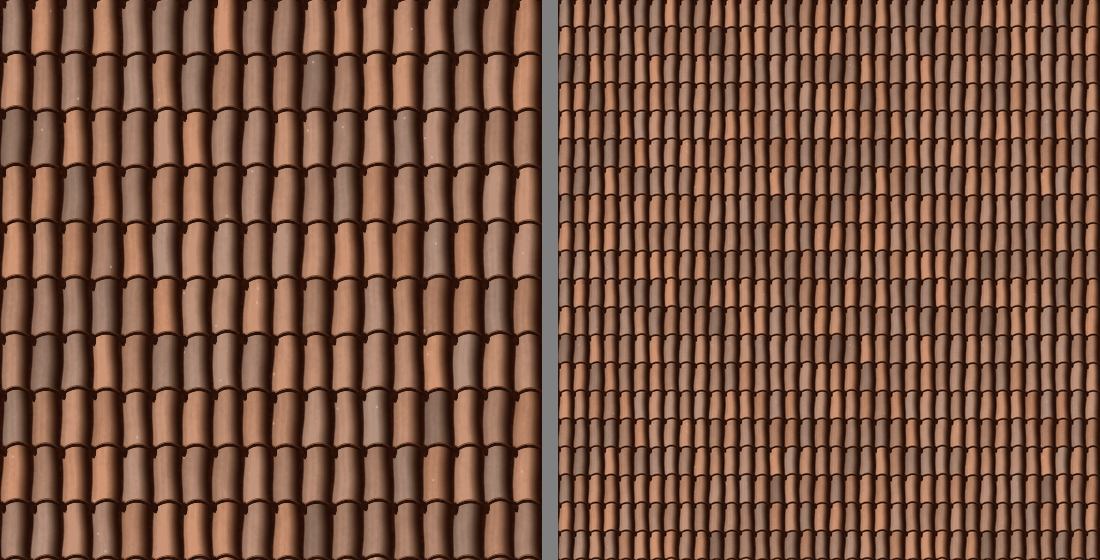
Left: one tile. Right: repeated 2 by 2.
Reproduce this texture procedurally as a Shadertoy shader.

```glsl
// Clay roof: columns of rounded, tapering barrel tiles in overlapping rows.
// Each cell is shaded across its curve, then cut by an arched lip, a gap and
// a cast shadow; hashes tint the tiles, sines and cellular noise weather them.

const vec2 TILES = vec2(18.0, 10.0);         // repeats across and down
const vec3 DEEP = vec3(0.14, 0.05, 0.02);    // gaps and cast shadow
const vec3 UMBER = vec3(0.36, 0.24, 0.17);   // shaded flank
const vec3 SUNLIT = vec3(0.78, 0.605, 0.505); // lit crown
const vec3 RIM = vec3(0.42, 0.25, 0.16);     // cut edge of the lip
const vec3 COOL = vec3(0.90, 0.94, 0.99);    // greyish firing
const vec3 WARM = vec3(1.06, 0.97, 0.89);    // orange firing
const vec3 DUST = vec3(0.83, 0.74, 0.67);
const float UMBER_LEVEL = 0.35;              // light level that gives UMBER
const float ARCH = 0.072;                    // lip height, in tile lengths
const float LIP_SHADOW = 0.036;
const float RIM_WIDTH = 0.022;
const float WOBBLE = 0.030;                  // unevenness of the laying
const float TAU = 6.2831853;

float hash(vec2 p) {
    vec3 q = fract(vec3(p.xyx) * vec3(0.1031, 0.1030, 0.0973));
    q += dot(q, q.yzx + 33.33);
    return fract((q.x + q.y) * q.z);
}

// Wrapped cellular noise: x = distance to nearest point, y = its random value
vec2 cellular(vec2 p, vec2 period) {
    vec2 base = floor(p), nearest = vec2(9.0, 0.0);
    for (int j = -1; j <= 1; j++)
    for (int i = -1; i <= 1; i++) {
        vec2 cell = base + vec2(i, j);
        vec2 id = mod(cell, period);
        vec2 point = cell + vec2(hash(id + 7.3), hash(id + 51.7));
        float d = length(p - point);
        if (d < nearest.x) nearest = vec2(d, hash(id + 93.1));
    }
    return nearest;
}

// Layered sines with whole periods over the canvas
vec2 layingWobble(vec2 uv) {
    vec2 a = uv * TAU;
    return vec2(sin(3.0 * a.y + 5.0 * a.x) + 0.6 * sin(10.0 * a.y + 2.0 * a.x),
                sin(7.0 * a.x + 2.0 * a.y) + 0.7 * sin(4.0 * a.x - 3.0 * a.y + 1.0));
}

// Height of the lip across a tile: low shelf at the left, then an arch
float lipHeight(float u) {
    float a = clamp((u - 0.17) / 0.80, 0.0, 1.0);
    float shelf = 0.4 * (1.0 - smoothstep(0.08, 0.20, u));
    return ARCH * (4.0 * a * (1.0 - a) + shelf);
}

vec3 clayRamp(float light) {
    vec3 dark = mix(DEEP, UMBER, clamp(light / UMBER_LEVEL, 0.0, 1.0));
    return mix(dark, SUNLIT, clamp((light - UMBER_LEVEL) / (1.0 - UMBER_LEVEL), 0.0, 1.0));
}

void mainImage(out vec4 fragColor, in vec2 fragCoord) {
    vec2 uv = fragCoord / iResolution.xy;
    vec2 aa = TILES / iResolution.xy;
    vec2 p = uv * TILES + WOBBLE * vec2(1.0, 0.35) * layingWobble(uv);

    // Tile coordinates: u across, v up from the lip
    float u = fract(p.x), column = floor(p.x);
    float drop = 0.03 * (hash(vec2(mod(column, TILES.x), 4.0)) - 0.5);
    float y = p.y - lipHeight(u) - drop;
    float v = fract(y);
    vec2 id = mod(vec2(column, floor(y)), TILES);
    float kind = hash(id + 11.0), tone = hash(id + 37.0), shift = hash(id + 71.0);

    // Light over the curved surface, narrowing towards the covered end
    float left = mix(0.045, 0.085, v) + 0.025 * (shift - 0.5);
    float right = mix(0.99, 0.95, v) + 0.03 * (shift - 0.5);
    float light = 1.0 - smoothstep(0.46, right, u);
    light *= mix(0.80, 1.0, smoothstep(0.10, 0.32, u));
    light *= mix(1.02, 0.93, v);

    // Weathering: lengthwise streaks, blotches and grain
    float streak = sin(u * 31.0 + shift * TAU + 0.8 * sin(v * 5.0 + tone * TAU))
                 + 0.6 * sin(u * 67.0 + kind * TAU + v * 1.5);
    vec2 blotch = cellular(uv * TILES * vec2(2.0, 3.0), TILES * vec2(2.0, 3.0));
    vec2 grain = cellular(uv * TILES * vec2(9.0, 16.0), TILES * vec2(9.0, 16.0));
    light *= 1.0 + 0.018 * streak + 0.05 * (0.5 - blotch.x) + 0.05 * (grain.y - 0.5);

    // Firing differences from tile to tile
    light *= mix(0.87, 1.05, tone) - 0.10 * step(0.9, kind);
    vec3 color = clayRamp(light) * mix(COOL, WARM, step(kind, 0.9) * kind);

    // Rare pale specks on the lit clay
    float speck = step(0.95, blotch.y) * (1.0 - smoothstep(0.04, 0.10, blotch.x));
    color = mix(color, DUST, 0.6 * speck * smoothstep(0.3, 0.7, light));

    // Cut edge of the lip
    float rim = 1.0 - smoothstep(RIM_WIDTH, RIM_WIDTH + aa.y, v);
    color = mix(color, RIM * mix(0.6, 1.0, light), 0.75 * rim);

    // Gap at both sides, shadow line under the lip, shadow pocket at the left
    float gap = 1.0 - smoothstep(left - 0.5 * aa.x, left + 0.02 + aa.x, u);
    gap = max(gap, smoothstep(right - aa.x, right + 0.01, u));
    float line = smoothstep(1.0 - LIP_SHADOW - aa.y, 1.0 - LIP_SHADOW, v);
    line = max(line, 1.0 - smoothstep(0.0, 0.6 * aa.y, v));
    vec2 pocketSize = vec2(0.22, 0.19 + 0.05 * (shift - 0.5));
    vec2 q = max(vec2(u, 1.0 - v) / pocketSize - 0.5, 0.0) * 2.0;
    float pocket = 1.0 - smoothstep(0.85, 1.10, length(q));
    float shade = max(max(gap, line), pocket);
    vec3 shadow = DEEP * mix(0.85, 1.25, grain.y);
    color = mix(color, shadow, 0.96 * shade);

    fragColor = vec4(clamp(color, 0.0, 1.0), 1.0);
}
```
